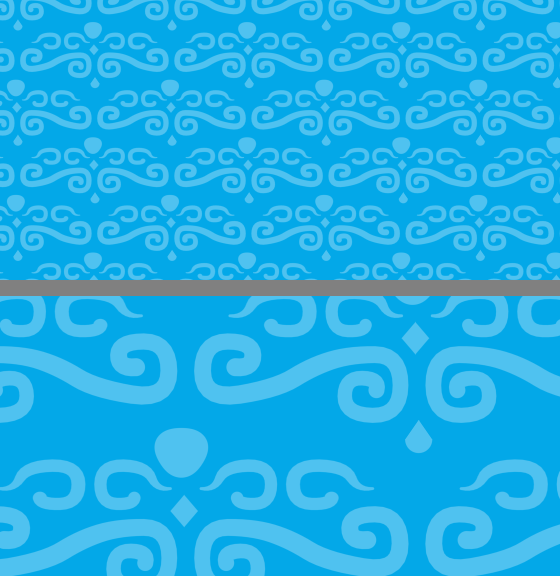
Top: the whole. Bottom: its middle third, enlarged.
Write a WebGL 1 fragment shader that draws this pattern.

```glsl
precision highp float;
// Damask of pale scrolls, discs, diamonds and drops in half-drop rows on sky blue.

uniform vec2 u_resolution;

#define CANVAS_UNITS 768.0              // design units across the canvas
#define TILE vec2(211.4, 158.0)         // one repeat holds two staggered rows
#define ANCHOR vec2(128.8, 157.7)       // diamond centre of one motif
#define MIRROR_X 0.7                    // axis of the scrolls
#define SCROLL_FOLD 43.7                // where the small scrolls meet back to back
#define OUTER_STRETCH 0.88              // outer small scrolls are a little longer
#define GROUND vec3(0.01, 0.66, 0.91)
#define ORNAMENT vec3(0.31, 0.76, 0.94)

// Distance to a segment; z of each end is its half width.
float taper(vec2 p, vec3 a, vec3 b) {
  vec2 ab = b.xy - a.xy;
  float t = clamp(dot(p - a.xy, ab) / dot(ab, ab), 0.0, 1.0);
  return length(p - a.xy - ab * t) - mix(a.z, b.z, t);
}

// One piece of a quadratic B-spline stroke with varying width.
float stroke(vec2 p, vec3 a, vec3 b, vec3 c) {
  vec3 start = 0.5 * (a + b);
  vec3 end = 0.5 * (b + c);
  vec3 last = start;
  float d = 1e4;
  for (int i = 1; i <= 7; i++) {
    float t = float(i) / 7.0;
    vec3 next = mix(mix(start, b, t), mix(b, end, t), t);
    d = min(d, taper(p, last, next));
    last = next;
  }
  return d;
}

// Long S scroll: spiral near the axis, hook at the far end.
float largeScroll(vec2 p) {
  vec3 k[14];
  k[0] = vec3(20.0, -29.0, 3.8);
  k[1] = vec3(17.0, -18.5, 3.5);
  k[2] = vec3(33.0, -18.0, 3.2);
  k[3] = vec3(33.0, -35.0, 3.4);
  k[4] = vec3(7.5, -35.5, 3.5);
  k[5] = vec3(7.5, -7.5, 3.7);
  k[6] = vec3(31.0, -7.5, 4.0);
  k[7] = vec3(48.0, -13.0, 4.4);
  k[8] = vec3(64.0, -23.0, 4.4);
  k[9] = vec3(98.0, -28.5, 4.0);
  k[10] = vec3(98.0, -1.5, 3.7);
  k[11] = vec3(75.0, -1.5, 3.7);
  k[12] = vec3(75.0, -14.0, 4.0);
  k[13] = vec3(91.0, -12.5, 4.2);
  float d = 1e4;
  for (int i = 0; i < 12; i++) d = min(d, stroke(p, k[i], k[i + 1], k[i + 2]));
  return d;
}

// Short scroll: thin tail rising into a hook.
float smallScroll(vec2 p) {
  vec3 k[7];
  k[0] = vec3(1.0, 11.0, 0.0);
  k[1] = vec3(13.0, 9.5, 1.3);
  k[2] = vec3(18.0, 20.5, 2.9);
  k[3] = vec3(39.0, 21.0, 2.8);
  k[4] = vec3(39.0, 3.5, 2.8);
  k[5] = vec3(24.0, 3.0, 2.8);
  k[6] = vec3(23.0, 9.0, 2.9);
  float d = 1e4;
  for (int i = 0; i < 5; i++) d = min(d, stroke(p, k[i], k[i + 1], k[i + 2]));
  return d;
}

// Slightly three-cornered disc.
float disc(vec2 p) {
  p *= vec2(0.96, 1.02);
  float angle = atan(p.y, p.x + 1e-4);
  return length(p) - 11.6 - 0.7 * sin(3.0 * angle);
}

float diamond(vec2 p) {
  return dot(abs(p), vec2(0.76, 0.65)) - 4.8;
}

float motif(vec2 p) {
  float d = min(disc(p - vec2(-1.3, 27.3)), diamond(p));
  d = min(d, taper(p, vec3(1.5, -46.3, 6.2), vec3(1.5, -37.8, 0.3)));

  // Scrolls are mirrored; the small ones are folded once more.
  vec2 side = vec2(abs(p.x - MIRROR_X), p.y);
  float fold = side.x - SCROLL_FOLD;
  vec2 folded = vec2(SCROLL_FOLD - (fold > 0.0 ? fold * OUTER_STRETCH : -fold), p.y);
  return min(d, min(largeScroll(side), smallScroll(folded)));
}

// Position inside the nearest tile, measured from its centre.
vec2 tileLocal(vec2 p) {
  return mod(p + 0.5 * TILE, TILE) - 0.5 * TILE;
}

void main() {
  float pixel = CANVAS_UNITS / u_resolution.x;
  vec2 p = gl_FragCoord.xy * pixel - ANCHOR;

  // Two interleaved lattices make the half-drop rows.
  float d = min(motif(tileLocal(p)), motif(tileLocal(p - 0.5 * TILE)));
  float cover = 1.0 - smoothstep(-0.7 * pixel, 0.7 * pixel, d);
  gl_FragColor = vec4(mix(GROUND, ORNAMENT, cover), 1.0);
}
```
